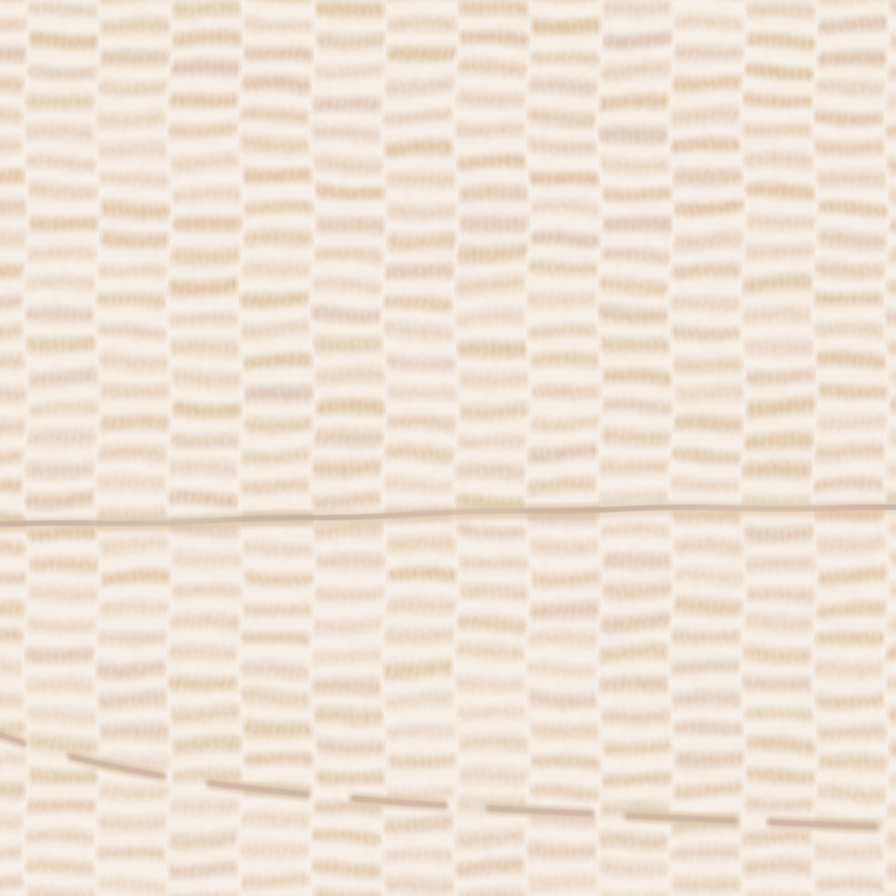
Give the GLSL for this texture, as a WebGL 2 fragment shader.

```glsl
#version 300 es
precision highp float;
uniform vec2 u_resolution;
out vec4 outColor;

float hash(vec2 p) {
  vec3 q = fract(p.xyx * vec3(0.1031, 0.1030, 0.0973));
  q += dot(q, q.yzx + 33.33);
  return fract((q.x + q.y) * q.z);
}

// Distance to the nearest scattered point, about 0 to 1
float cellular(vec2 p) {
  vec2 cell = floor(p);
  float nearest = 2.0;
  for (int j = -1; j <= 1; j++) {
    for (int i = -1; i <= 1; i++) {
      vec2 c = cell + vec2(i, j);
      vec2 point = c + vec2(hash(c + 17.0), hash(c + 71.0));
      nearest = min(nearest, distance(p, point));
    }
  }
  return nearest;
}

// Soft band of given half width around zero
float band(float d, float halfWidth) {
  return 1.0 - smoothstep(halfWidth * 0.3, halfWidth, abs(d));
}

// Dashes in columns, each column shifted by half a row; x = ink, y = tint
vec2 weave(vec2 uv) {
  float x = (uv.x - 0.0286) * 12.49 + 0.03 * sin(uv.y * 31.0);
  float column = floor(x);
  float row = (1.0 - uv.y) * 29.2 - 0.304 - 0.5 * mod(column, 2.0);
  row += 0.07 * sin(uv.x * 23.0 + uv.y * 9.0) + 0.04 * sin(uv.x * 61.0 - uv.y * 40.0);
  vec2 id = vec2(column, floor(row + 0.5)) + 40.0;

  float offset = fract(row + 0.5) - 0.5 + 0.1 * (hash(id) - 0.5);
  float thickness = mix(0.39, 0.5, hash(id + 9.0));
  float profile = 1.0 - smoothstep(0.0, thickness, abs(offset));
  float inset = min(fract(x), 1.0 - fract(x));
  float ends = mix(0.35, 1.0, smoothstep(0.0, 0.08, inset));
  return vec2(profile * ends * mix(0.5, 0.92, hash(id + 23.0)), hash(id + 51.0));
}

void main() {
  vec2 uv = gl_FragCoord.xy / u_resolution;

  // Woven ground with fibre grain, paler towards the bottom
  vec2 dash = weave(uv);
  float grain = cellular(uv * vec2(125.0, 105.0)) - 0.5;
  float mottle = cellular(uv * vec2(46.0, 38.0) + 7.0) - 0.5;
  float threads = sin(uv.x * 760.0 + 2.0 * sin(uv.y * 90.0));
  float ink = dash.x * mix(0.9, 1.08, uv.y) * (1.0 + 0.07 * threads);
  ink += 0.2 * grain * (0.4 + dash.x) + 0.08 * mottle + 0.03;
  vec3 straw = mix(vec3(0.885, 0.79, 0.67), vec3(0.88, 0.79, 0.72), dash.y * dash.y);
  vec3 color = mix(vec3(0.967, 0.941, 0.908), straw, clamp(ink, 0.0, 1.0));

  // Long crease with a halo that changes from column to column
  float creaseY = 0.415 + 0.018 * smoothstep(0.0, 0.8, uv.x) + 0.001 * sin(uv.x * 27.0);
  float column = floor((uv.x - 0.0286) * 12.49);
  float halo = mix(0.35, 0.8, hash(vec2(column + 5.0, 3.0)));
  color = mix(color, vec3(0.87, 0.77, 0.65), halo * band(uv.y - creaseY + 0.001, 0.013));
  float core = 0.75 + 0.2 * sin(uv.x * 19.0 + 1.0);
  color = mix(color, vec3(0.79, 0.70, 0.63), core * band(uv.y - creaseY, 0.0048));

  // Broken stitch line, steep at the left and flattening out
  float stitchY = 0.180 - 0.065 * (1.0 - exp(-5.0 * uv.x)) - 0.039 * uv.x;
  float along = (uv.x - 0.130) / 0.1576 + 0.5;
  float halfLength = 0.34 + 0.06 * hash(vec2(floor(along) + 8.0, 2.0));
  float gap = abs(fract(along) - 0.5);
  float stitch = 1.0 - smoothstep(halfLength - 0.03, halfLength + 0.03, gap);
  float stitchOffset = uv.y - stitchY;
  color = mix(color, vec3(0.87, 0.77, 0.66), 0.7 * stitch * band(stitchOffset, 0.011));
  color = mix(color, vec3(0.79, 0.70, 0.63), 0.75 * stitch * band(stitchOffset, 0.005));

  outColor = vec4(color, 1.0);
}
```
